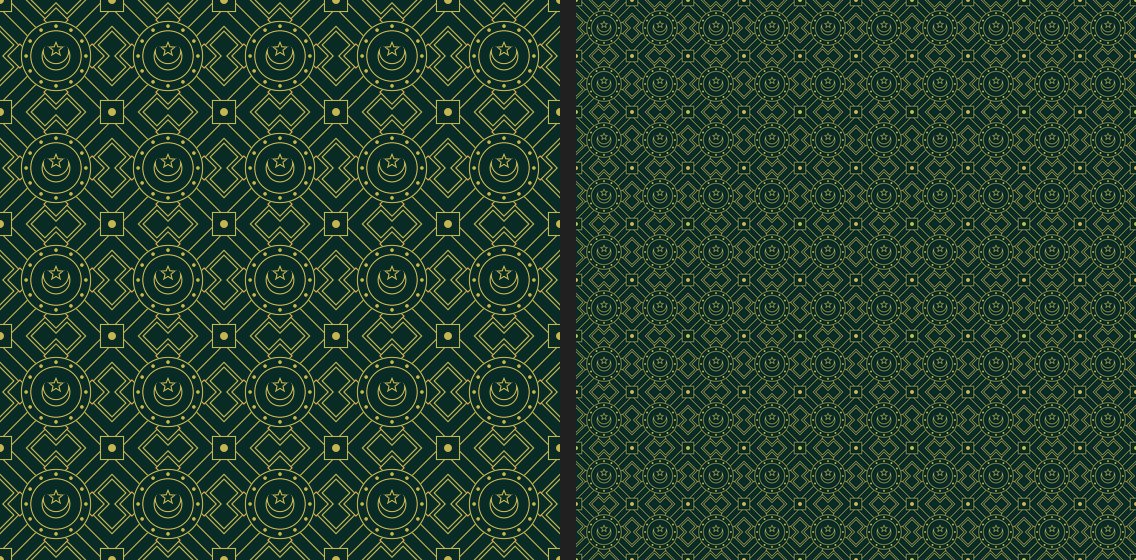
Left: one tile. Right: repeated 2 by 2.
This pattern is drawn by a three.js fragment shader. Its source:

```glsl
// Gold line lattice of ringed crescents, notched diamonds and dotted squares on dark green.
varying vec2 vUv;

const float REPEATS = 5.0;
const float HALF_LINE = 0.005;

// Folds the plane into one of n equal sectors, centred on the upward axis.
vec2 foldSectors(vec2 p, float n) {
  float sector = 6.2831853 / n;
  float a = mod(atan(p.x, p.y) + 0.5 * sector, sector) - 0.5 * sector;
  return length(p) * vec2(cos(a), abs(sin(a)));
}

float starEdge(vec2 p, float radius) {
  vec2 v = foldSectors(p, 5.0) - vec2(radius, 0.0);
  return abs(dot(v, normalize(vec2(0.384, 0.923))));
}

float crescentEdge(vec2 p) {
  float outer = length(p) - 0.124;
  float inner = length(p - vec2(0.0, 0.045)) - 0.113;
  return abs(max(outer, -inner));
}

// Distance to a notched diamond with banded ends, in its positive quadrant.
float diamondEdge(vec2 m) {
  float across = m.x + m.y;
  float notch = m.y - m.x;
  float body = abs(max(across - 0.222, notch - 0.025));
  float frame = max(abs(across - 0.265), notch - 0.07);
  float cap = max(abs(across - 0.285), 0.07 - notch);
  float chevron = max(abs(notch - 0.07), across - 0.285);
  return min(min(body, frame), min(cap, chevron)) * 0.7071;
}

void main() {
  vec2 grid = vUv * REPEATS;
  vec2 p = fract(grid) - 0.5;
  float pixel = max(fwidth(grid.x), fwidth(grid.y));
  float r = length(p);

  // Mirror the cell into one eighth
  vec2 q = abs(p);
  q = vec2(min(q.x, q.y), max(q.x, q.y));
  float box = 0.5 - q.x - 0.103;

  // Lattice, hidden behind the medallion and the square
  float diagonal = max(abs(q.y - q.x - 0.075) * 0.7071, -box);
  float lines = min(diagonal, diamondEdge(vec2(q.x, 0.5 - q.y)));
  lines = max(lines, 0.309 - r);
  lines = min(lines, abs(box));

  // Medallion rings and emblem
  lines = min(lines, min(abs(r - 0.309), abs(r - 0.225)));
  lines = min(lines, crescentEdge(p));
  lines = min(lines, starEdge(p - vec2(0.0, 0.06), 0.062));

  // Solid dots around the ring and inside the squares
  float dots = length(foldSectors(p, 12.0) - vec2(0.267, 0.0)) - 0.016;
  dots = min(dots, length(0.5 - q) - 0.035);

  float shape = min(lines - HALF_LINE, dots);
  float ink = 1.0 - smoothstep(-0.6 * pixel, 0.6 * pixel, shape);
  vec3 ground = vec3(0.034, 0.168, 0.148);
  vec3 gold = vec3(0.79, 0.71, 0.32);
  gl_FragColor = vec4(mix(ground, gold, ink), 1.0);
}
```
